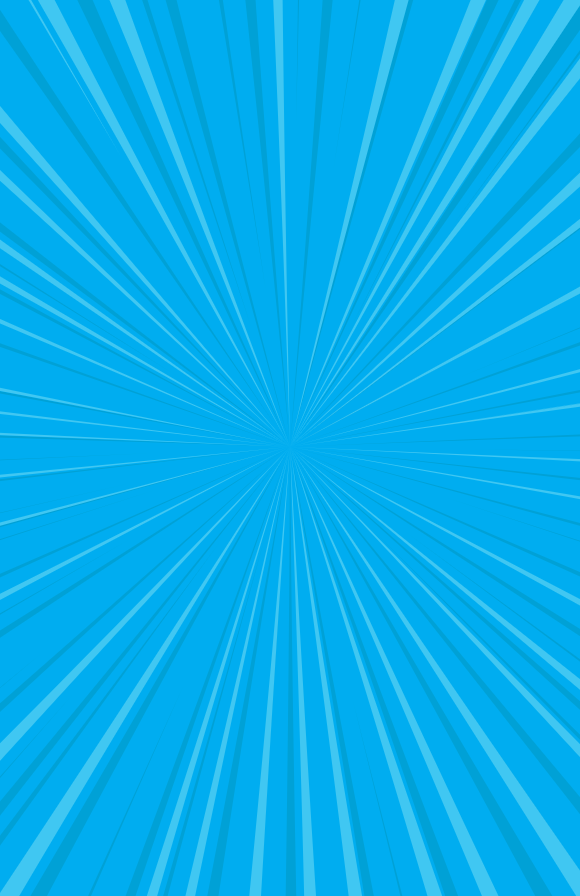
This background is drawn by a WebGL 2 fragment shader. Its source:

```glsl
#version 300 es
precision highp float;
// Comic-style sunburst: pale and deep blue rays fanning out from the centre.

#define RAY_COUNT 39
#define CENTRE vec2(0.5, 0.5013)
#define BASE_BLUE vec3(0.0, 0.68, 0.94)
#define DEEP_BLUE vec3(0.0, 0.63, 0.84)
#define PALE_BLUE vec3(0.25, 0.78, 0.95)
#define LIGHT_SPREAD 0.65
#define DARK_SPREAD 0.57
#define NEEDLE_SPREAD 0.36

uniform vec2 u_resolution;
out vec4 fragColor;

const float TAU = 6.2831853;

float hash(float n) {
    return fract(sin(n * 12.9898 + 4.1) * 4375.85);
}

// Clockwise angle from straight up; harmonics bunch the even spacing.
float lightBearing(float index) {
    float turn = TAU * index / float(RAY_COUNT);
    vec4 broad = cos(turn * vec4(1.0, 3.0, 5.0, 6.0) - vec4(4.587, 1.18, 2.025, 1.24));
    vec4 fine = cos(turn * vec4(9.0, 12.0, 15.0, 18.0) - vec4(1.57, 0.35, 1.76, 0.24));
    vec3 pull = cos(turn * vec3(2.0, 4.0, 10.0) - vec3(3.22, 0.16, 2.576));
    float sway = dot(broad, vec4(1.81, 6.9, 1.8, 2.46))
               + dot(fine, vec4(0.79, 0.65, 1.3, 1.0))
               + dot(pull, vec3(0.69, 1.32, 1.08));
    return turn + radians(sway - 5.0);
}

// Deep rays are nearly even, drawn slightly away from the vertical.
float darkBearing(float index) {
    float turn = TAU * index / float(RAY_COUNT) + radians(4.5);
    return turn + radians(2.0) * sin(2.0 * turn);
}

// Rays are broadest toward the corners and slimmest near the horizontal.
float raySlope(float bearing, float seed, float spread) {
    float lean = 0.95 + 0.3 * cos(2.0 * bearing) - 0.2 * cos(4.0 * bearing);
    return tan(radians(spread * lean * mix(0.8, 1.2, hash(seed))));
}

// Pixel coverage of a flaring ray whose tip lies at distance tip from the centre.
float wedge(vec2 p, float bearing, float slope, float tip, float pixel) {
    vec2 dir = vec2(sin(bearing), cos(bearing));
    float reach = max(dot(p, dir) - tip, 0.0);
    float halfWidth = slope * reach * (0.5 + reach);
    float side = p.x * dir.y - p.y * dir.x;
    float upper = min(halfWidth, side + 0.5 * pixel);
    float lower = max(-halfWidth, side - 0.5 * pixel);
    return max(upper - lower, 0.0) / pixel;
}

void main() {
    float pixel = 1.0 / u_resolution.y;
    vec2 p = (gl_FragCoord.xy - CENTRE * u_resolution) * pixel;
    float light = 0.0;
    float dark = 0.0;

    for (int i = 0; i < RAY_COUNT; i++) {
        float n = float(i);

        // Pale rays
        float bearing = lightBearing(n);
        float slope = raySlope(bearing, n, LIGHT_SPREAD);
        light += wedge(p, bearing, slope, 0.0, pixel);

        // Deep rays behind them
        bearing = darkBearing(n);
        slope = raySlope(bearing, n + 90.0, DARK_SPREAD);
        dark = max(dark, wedge(p, bearing, slope, 0.03 * hash(n + 130.0), pixel));

        // Short needles that begin partway out
        bearing = darkBearing(n + mix(0.2, 0.8, hash(n + 170.0)));
        slope = raySlope(bearing, n + 210.0, NEEDLE_SPREAD);
        float tip = mix(0.1, 0.45, hash(n + 250.0));
        float needle = wedge(p, bearing, slope, tip, pixel);
        if (hash(n + 290.0) < 0.15) light += needle;
        else dark = max(dark, needle);
    }

    vec3 color = mix(BASE_BLUE, DEEP_BLUE, dark);
    color = mix(color, PALE_BLUE, min(light, 1.0));
    fragColor = vec4(color, 1.0);
}
```
